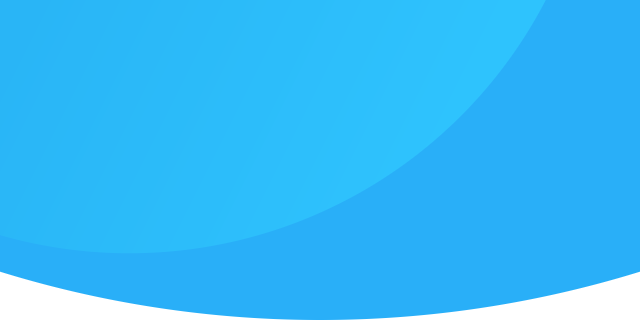
Reproduce this background procedurally as a Shadertoy shader.

```glsl
// A blue panel with a shallow curved lower rim over white, overlaid by a large
// disc that carries a slanted cyan gradient. Both outlines are circle distance
// functions, in units of the canvas height with x centred on the canvas.

const vec3 PAPER      = vec3(1.0);
const vec3 PANEL_BLUE = vec3(0.161, 0.686, 0.973);
const vec3 DISC_DEEP  = vec3(0.161, 0.710, 0.965);
const vec3 DISC_LIGHT = vec3(0.182, 0.763, 0.992);

const float RIM_RADIUS  = 3.386;
const vec2  RIM_CENTER  = vec2(0.0, 3.386);
const float DISC_RADIUS = 1.466;
const vec2  DISC_CENTER = vec2(-0.596, 1.6745);

const vec2  GRADIENT_DIR   = vec2(0.894, -0.447);
const float GRADIENT_START = -1.24;
const float GRADIENT_END   = 0.06;

// Antialiased coverage of a filled circle; pixel is the size of one pixel.
float circleMask(vec2 p, vec2 center, float radius, float pixel) {
    float dist = length(p - center) - radius;
    return clamp(0.5 - dist / pixel, 0.0, 1.0);
}

void mainImage(out vec4 fragColor, in vec2 fragCoord) {
    float pixel = 1.0 / iResolution.y;
    vec2 p = vec2(fragCoord.x - 0.5 * iResolution.x, fragCoord.y) * pixel;

    // Gradient across the disc
    float along = dot(p, GRADIENT_DIR);
    float blend = clamp((along - GRADIENT_START) / (GRADIENT_END - GRADIENT_START), 0.0, 1.0);
    vec3 discColor = mix(DISC_DEEP, DISC_LIGHT, blend);

    // Layers from back to front: paper, panel, disc
    float panel = circleMask(p, RIM_CENTER, RIM_RADIUS, pixel);
    float disc = circleMask(p, DISC_CENTER, DISC_RADIUS, pixel);
    vec3 color = mix(PAPER, mix(PANEL_BLUE, discColor, disc), panel);

    fragColor = vec4(color, 1.0);
}
```
